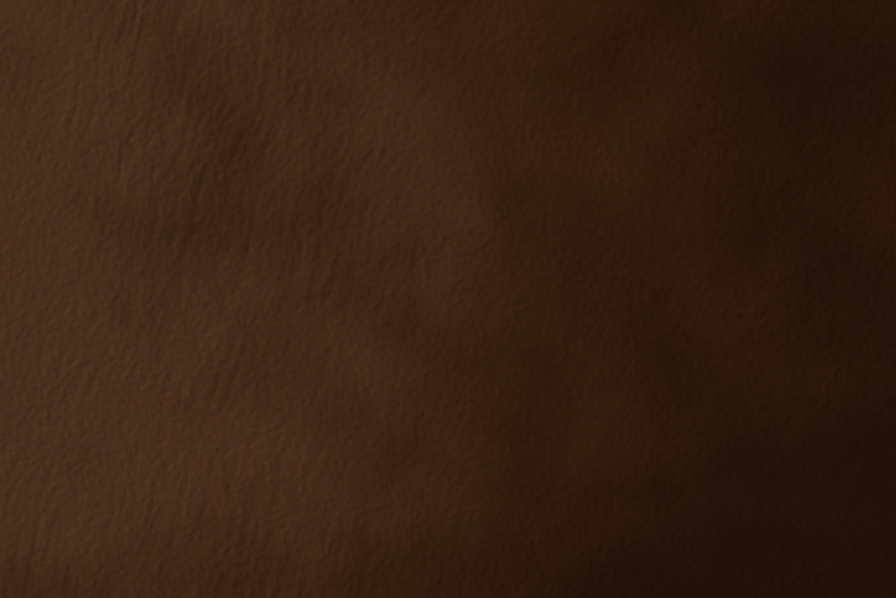
Give the GLSL for this texture, as a Shadertoy shader.

```glsl
// Dark brown leather: uneven dye, slanted creases and fine pebbled grain, lit from the left.

const vec3 SHADOW_BROWN = vec3(0.136, 0.070, 0.030);
const vec3 DEEP_BROWN = vec3(0.180, 0.099, 0.047);
const vec3 WARM_BROWN = vec3(0.232, 0.134, 0.070);
const vec3 LIGHT_BROWN = vec3(0.286, 0.184, 0.115);

float hash(vec2 cell) {
    vec3 h = fract(cell.xyx * 0.1031);
    h += dot(h, h.yzx + 33.33);
    return fract((h.x + h.y) * h.z);
}

float valueNoise(vec2 p) {
    vec2 cell = floor(p);
    vec2 f = fract(p);
    f = f * f * (3.0 - 2.0 * f);
    float low = mix(hash(cell), hash(cell + vec2(1.0, 0.0)), f.x);
    float high = mix(hash(cell + vec2(0.0, 1.0)), hash(cell + vec2(1.0, 1.0)), f.x);
    return mix(low, high, f.y);
}

// Layered noise, centred on zero
float fbm(vec2 p, int octaves) {
    float sum = 0.0;
    float amplitude = 0.5;
    for (int i = 0; i < octaves; i++) {
        sum += amplitude * (valueNoise(p) - 0.5);
        p = mat2(1.6, 1.2, -1.2, 1.6) * p + 17.3;
        amplitude *= 0.5;
    }
    return sum;
}

vec2 rotate(vec2 p, float angle) {
    float c = cos(angle);
    float s = sin(angle);
    return vec2(c * p.x - s * p.y, s * p.x + c * p.y);
}

// Long wrinkles that lean to the right and wander
float creases(vec2 p, float lean) {
    vec2 q = rotate(p, lean);
    q.x += 0.05 * fbm(p * 6.0, 2) + 0.008 * fbm(p * 28.0 + 5.0, 2);
    float wide = valueNoise(q * vec2(80.0, 15.0));
    float fine = valueNoise(q * vec2(130.0, 36.0) + 41.0);
    return 0.55 * wide + 0.45 * fine;
}

float pebbles(vec2 p) {
    return 0.5 * valueNoise(p * 115.0) + 0.5 * valueNoise(rotate(p, 0.6) * 165.0 + 9.0);
}

float leatherHeight(vec2 p, float creasing) {
    return 0.6 * pebbles(p) + creasing * creases(p, 0.25);
}

// Slope of the surface towards the light
float relief(vec2 p, vec2 toLight, float creasing) {
    return leatherHeight(p - toLight, creasing) - leatherHeight(p + toLight, creasing);
}

// Palette position: 0 is shadow, 3 is light
float dyeTone(vec2 p, float across) {
    float tone = 3.3 - 2.9 * pow(across, 1.1);
    float lowerRight = smoothstep(0.5, 0.1, p.y) * smoothstep(0.35, 0.7, across);
    tone -= 0.6 * lowerRight + 0.7 * smoothstep(0.16, 0.0, p.y);
    tone -= 0.3 * smoothstep(0.75, 1.0, p.y) * smoothstep(0.5, 0.0, across);
    return tone + 1.0 * fbm(p * 3.2 + 2.7, 3) + 1.3 * fbm(p * 8.0 + 6.0, 4);
}

vec3 leatherColour(float tone) {
    vec3 colour = mix(SHADOW_BROWN, DEEP_BROWN, clamp(tone, 0.0, 1.0));
    colour = mix(colour, WARM_BROWN, clamp(tone - 1.0, 0.0, 1.0));
    return mix(colour, LIGHT_BROWN, clamp(tone - 2.0, 0.0, 1.0));
}

void mainImage(out vec4 fragColor, in vec2 fragCoord) {
    vec2 p = fragCoord / iResolution.y;
    float across = fragCoord.x / iResolution.x;

    // Dye, with faint patches drifting between red and yellow
    vec3 colour = leatherColour(dyeTone(p, across));
    float redness = fbm(p * 3.4 + 31.0, 3);
    colour *= 1.0 + redness * vec3(0.04, -0.07, -0.08);

    // Creases gather in patches on the left, grain covers everything
    float patches = smoothstep(-0.25, 0.2, fbm(p * 3.5 + 12.0, 2));
    float creasing = smoothstep(0.65, 0.25, across) * mix(0.35, 0.85, patches);
    float slope = relief(p, vec2(-0.0023, 0.0011), creasing);
    colour *= 1.0 + 0.36 * slope;

    fragColor = vec4(colour, 1.0);
}
```
